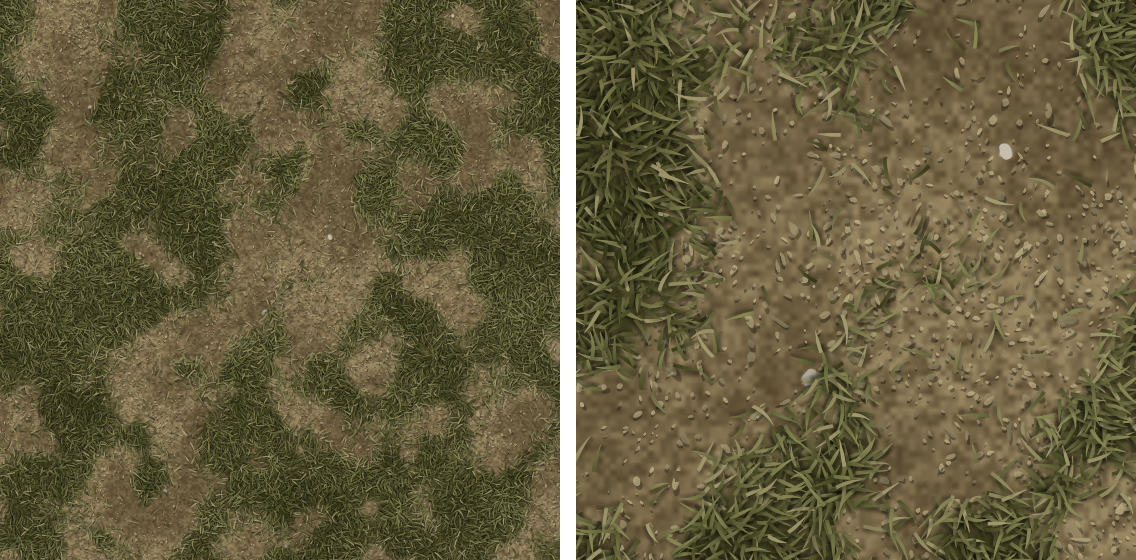
Left, the full canvas; right, a detail of the centre.
Write a WebGL 1 fragment shader that draws this texture.

```glsl
precision highp float;
// Worn turf seen from above: brown gritty soil with ragged tufts of grass.
// Rotated value noise sets the soil tone and grass cover; layered grids of
// thin, shaded blades fan out from jittered tuft centres on top of it.

uniform vec2 u_resolution;

#define PATCH_SCALE 6.6
#define TUFT_BREAKUP 0.56
#define COVER_LOW 0.36
#define COVER_HIGH 0.67
#define BLADE_CELLS 82.0
#define BLADE_LENGTH 0.88
#define BLADE_WIDTH 0.092
#define BLADE_LAYERS 8
#define TUFT_CELLS 15.0
#define FAN_SPREAD 2.2
#define GRIT_CELLS 105.0
#define STONE_CELLS 60.0

const vec3 SOIL_DARK = vec3(0.320, 0.262, 0.165);
const vec3 SOIL_LIGHT = vec3(0.595, 0.525, 0.380);
const vec3 GRIT = vec3(0.680, 0.630, 0.480);
const vec3 STONE = vec3(0.720, 0.690, 0.630);
const vec3 SHADE = vec3(0.215, 0.213, 0.098);
const vec3 BLADE_DARK = vec3(0.215, 0.225, 0.095);
const vec3 BLADE_LIGHT = vec3(0.525, 0.525, 0.325);
const vec3 STRAW = vec3(0.650, 0.610, 0.445);
const mat2 TURN = mat2(0.8, 0.6, -0.6, 0.8);

vec3 hash3(vec2 p) {
  vec3 q = fract(p.xyx * vec3(0.1031, 0.1030, 0.0973));
  q += dot(q, q.yxz + 33.33);
  return fract((q.xxy + q.yzz) * q.zyx);
}

float noise(vec2 p) {
  vec2 cell = floor(p);
  vec2 f = fract(p);
  f = f * f * (3.0 - 2.0 * f);
  float low = mix(hash3(cell).x, hash3(cell + vec2(1.0, 0.0)).x, f.x);
  float high = mix(hash3(cell + vec2(0.0, 1.0)).x, hash3(cell + 1.0).x, f.x);
  return mix(low, high, f.y);
}

float fbm(vec2 p) {
  float sum = 0.0;
  float weight = 0.38;
  for (int i = 0; i < 4; i++) {
    sum += weight * noise(p);
    p = 2.0 * TURN * p + 17.3;
    weight *= 0.67;
  }
  return sum / 0.92;
}

float grassCover(vec2 uv) {
  float tufts = noise(TURN * uv * TUFT_CELLS + 63.0) - 0.5;
  return smoothstep(COVER_LOW, COVER_HIGH, fbm(uv * PATCH_SCALE + 41.0) + TUFT_BREAKUP * tufts);
}

// Uneven speck inside its own cell: x is the mask, y a random tone.
vec2 speck(vec2 p, float chance, float edge) {
  vec3 rnd = hash3(floor(p) + 211.0);
  vec3 look = hash3(floor(p) + 577.0);
  vec2 offset = fract(p) - 0.3 - 0.4 * rnd.xy;
  offset.x *= 0.8 + 0.7 * look.y;
  float radius = mix(0.12, 0.29, look.x) * (0.75 + 0.5 * noise(p * 5.0));
  float mask = 1.0 - smoothstep(radius - edge, radius + edge, length(offset));
  return vec2(mask * step(rnd.z, chance), look.z);
}

vec3 soilColor(vec2 uv, float cover, float pixel) {
  float tone = fbm(uv * 8.0 + 90.0) + 0.5 * cover * (1.0 - cover);
  float dry = smoothstep(0.38, 0.68, tone);
  float grain = 0.4 * noise(TURN * uv * 120.0) + 0.6 * noise(uv * 270.0 + 7.0);
  float light = 0.32 + 0.40 * dry + (0.75 + 0.5 * dry) * (grain - 0.5);
  vec3 color = mix(SOIL_DARK, SOIL_LIGHT, clamp(light, 0.0, 1.0));
  // Two warped grids of grit, each grain with a small shadow below it.
  for (int k = 0; k < 2; k++) {
    float cells = GRIT_CELLS * (1.0 + 0.55 * float(k));
    vec2 p = uv * cells;
    if (k == 1) p = TURN * p + 31.0;
    p += 2.2 * vec2(noise(p * 0.31), noise(p * 0.31 + 50.0));
    float edge = 0.6 * pixel * cells;
    float chance = 0.12 + 0.45 * dry;
    color *= 1.0 - 0.30 * speck(p + vec2(-0.12, 0.22), chance, edge).x;
    vec2 grit = speck(p, chance, edge);
    color = mix(color, GRIT * (0.72 + 0.42 * grit.y), grit.x * 0.75);
  }
  vec2 stone = speck(uv * STONE_CELLS + 3.0, 0.006, pixel * STONE_CELLS);
  return mix(color, STONE * (0.8 + 0.3 * stone.y), stone.x);
}

// Adds one layer of blades; each blade is centred in a jittered grid cell.
vec3 addBlades(vec3 color, vec2 uv, float layer, float edge) {
  vec2 shift = vec2(layer * 0.37, layer * 0.61);
  vec2 p = uv * BLADE_CELLS + shift;
  for (int k = 0; k < 9; k++) {
    vec2 cell = floor(p) + vec2(mod(float(k), 3.0), floor(float(k) / 3.0)) - 1.0;
    vec3 rnd = hash3(cell + layer * 71.0 + 13.0);
    vec3 look = hash3(cell + layer * 37.0 + 401.0);
    vec2 center = cell + rnd.xy;
    vec2 root = (center - shift) / BLADE_CELLS;
    vec2 tuft = floor(root * TUFT_CELLS);
    vec2 away = root * TUFT_CELLS - tuft - 0.25 - 0.5 * hash3(tuft + 131.0).xy;
    float angle = atan(away.y, away.x + 0.0001) + FAN_SPREAD * (rnd.z - 0.5);
    vec2 along = vec2(cos(angle), sin(angle));
    vec2 d = p - center;
    float t = dot(d, along) / (BLADE_LENGTH * (0.55 + 0.45 * look.x));
    float side = dot(d, vec2(-along.y, along.x)) + (look.y - 0.5) * 0.30 * (t * t - 0.3);
    float width = BLADE_WIDTH * (1.0 - 0.75 * smoothstep(-0.3, 1.0, t));
    float ends = 1.0 - smoothstep(0.85, 1.0, abs(t));
    float mask = ends * (1.0 - smoothstep(width - edge, width + edge, abs(side)));
    float halo = ends * (1.0 - smoothstep(0.02, width + 0.20, abs(side + 0.12)));
    if (max(mask, halo) > 0.01) {
      float cover = grassCover(root);
      float alive = step(fract(look.z * 9.7 + rnd.x), 0.02 + cover * 0.90);
      float patchTone = 0.50 * (noise(root * 11.0 + 150.0) - 0.5);
      float tone = 0.78 * look.z + 0.24 * t + 0.035 * layer - 0.26 * cover + 0.16 + patchTone;
      vec3 blade = mix(BLADE_DARK, BLADE_LIGHT, clamp(tone, 0.0, 1.0));
      float straw = step(0.58 + 0.34 * cover, fract(look.x * 7.3 + look.y));
      blade = mix(blade, STRAW, straw * (0.40 + 0.5 * look.z));
      color *= 1.0 - 0.19 * halo * alive;
      color = mix(color, blade, mask * alive);
    }
  }
  return color;
}

void main() {
  vec2 uv = gl_FragCoord.xy / u_resolution.y;
  float pixel = 1.0 / u_resolution.y;
  float cover = grassCover(uv);
  float shadow = smoothstep(0.2, 1.0, cover) * (0.70 + 0.25 * noise(uv * 90.0));
  vec3 color = mix(soilColor(uv, cover, pixel), SHADE, shadow);
  for (int k = 0; k < BLADE_LAYERS; k++) {
    color = addBlades(color, uv, float(k), 0.6 * pixel * BLADE_CELLS);
  }
  gl_FragColor = vec4(color, 1.0);
}
```
